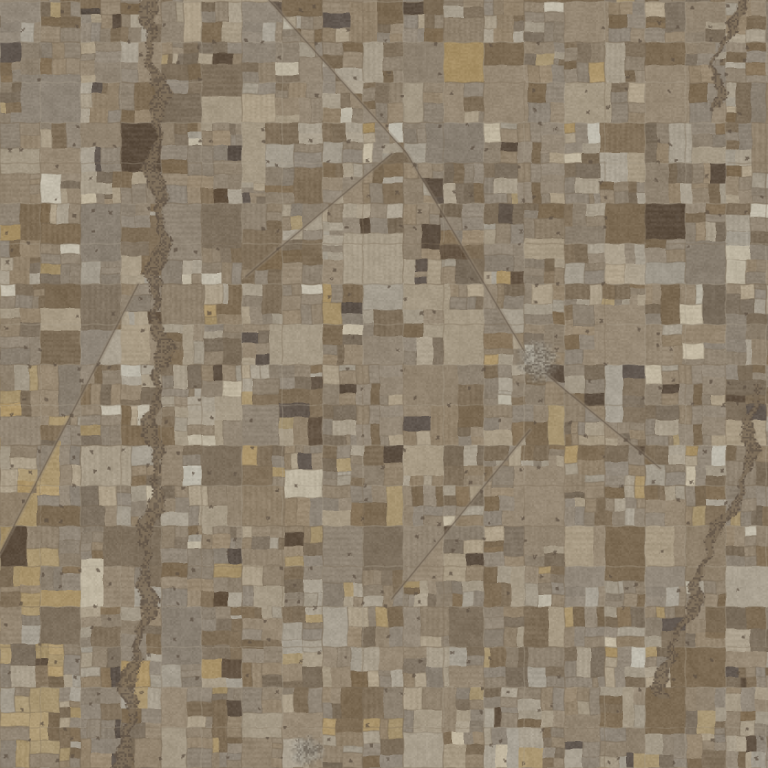
A three.js fragment shader for this texture:

```glsl
// Farmland seen from high above: a patchwork of fields in muted soil colours.
// Square blocks are split again and again into fields, diagonal tracks cut across
// them, and creeks, towns and farmsteads are laid on top with fine speckle.
varying vec2 vUv;

const float BLOCK = 0.105;
const vec3 DARK = vec3(0.37, 0.32, 0.27);
const vec3 BROWN = vec3(0.49, 0.43, 0.35);
const vec3 SOIL = vec3(0.56, 0.51, 0.44);
const vec3 STRAW = vec3(0.66, 0.58, 0.43);
const vec3 PALE = vec3(0.65, 0.61, 0.54);
const vec3 BRIGHT = vec3(0.74, 0.71, 0.64);

float hash(vec2 p) {
  return fract(sin(dot(p, vec2(127.1, 311.7))) * 43758.5453);
}

// Cloudy layered sines, about -1 to 1
float mottle(vec2 p) {
  float sum = 0.0, amp = 0.5;
  for (int i = 0; i < 4; i++) {
    p = mat2(0.8, 0.6, -0.6, 0.8) * p * 1.7 + 2.3;
    sum += amp * sin(p.x + 1.6 * sin(p.y)) * sin(p.y + 1.3 * sin(p.x * 0.7));
    amp *= 0.7;
  }
  return sum;
}

// Splits a block into fields; yields the corner, size and random id of one
void findField(vec2 p, out vec2 corner, out vec2 size, out float id) {
  corner = floor(p / BLOCK) * BLOCK;
  size = vec2(BLOCK);
  id = hash(floor(p / BLOCK) + 3.0);
  for (int i = 0; i < 5; i++) {
    float level = float(i);
    if (level > 1.5 && hash(vec2(id * 91.0, level)) < 0.17) break;
    float lean = 0.6 + 0.75 * hash(vec2(id * 53.0, level + 2.0));
    vec2 axis = size.x * lean > size.y ? vec2(1.0, 0.0) : vec2(0.0, 1.0);
    float uneven = step(0.45, hash(vec2(id * 37.0, level + 4.0)));
    float ratio = mix(0.5, 0.25 + 0.5 * hash(vec2(id * 71.0, level + 6.0)), uneven);
    float full = dot(size, axis), cut = full * ratio;
    float far = step(cut, dot(p - corner, axis));
    corner += axis * cut * far;
    size += axis * (mix(cut, full - cut, far) - full);
    id = hash(vec2(id * 83.0 + far * 5.0, level + 8.0));
  }
}

float sideOf(vec2 p, vec2 a, vec2 b) {
  return (b.x - a.x) * (p.y - a.y) - (b.y - a.y) * (p.x - a.x);
}

// A straight track from a to b: gives the land beyond it a new id
void cutTrack(vec2 p, vec2 centre, vec2 a, vec2 b, inout float id, inout float dist) {
  vec2 d = b - a;
  float along = dot(centre - a, d) / dot(d, d);
  if (sideOf(p, a, b) * sideOf(centre, a, b) < 0.0 && abs(along - 0.5) < 0.5)
    id = hash(vec2(id * 61.0, 17.0));
  float t = clamp(dot(p - a, d) / dot(d, d), 0.0, 1.0);
  dist = min(dist, length(p - a - d * t));
}

vec3 fieldColour(float id, vec2 centre) {
  float tone = hash(vec2(id * 47.0, 21.0)) + 0.05 * mottle(centre * 5.0);
  vec3 c = mix(DARK, BROWN, step(0.035, tone));
  c = mix(c, SOIL, step(0.25, tone));
  c = mix(c, STRAW * 0.97, step(0.70, tone));
  c = mix(c, PALE, step(0.73, tone));
  c = mix(c, BRIGHT, step(0.975, tone));
  // Dry straw fields gather at the lower left edge
  float dry = step(centre.x, 0.08) * step(abs(centre.y - 0.26), 0.25);
  c = mix(c, STRAW, dry * step(0.5, hash(vec2(id * 29.0, 5.0))));
  float light = hash(vec2(id * 19.0, 9.0)) - 0.5;
  float warmth = hash(vec2(id * 23.0, 11.0)) - 0.5;
  return c + 0.05 * light + 0.04 * warmth * vec3(0.7, 0.0, -1.0);
}

// Ragged wooded strip around a meandering course
vec3 addCreek(vec3 c, vec2 p, float course, float width, float speck, float reach) {
  float y = p.y;
  float bend = 0.006 * sin(38.0 * y) + 0.004 * sin(93.0 * y + 1.0) + 0.002 * sin(231.0 * y);
  float d = abs(p.x - course - bend);
  float edge = width * (0.8 + 0.4 * sin(57.0 * y + course * 9.0)) + 0.004 * (speck - 0.5);
  float wood = (1.0 - smoothstep(edge - 0.001, edge + 0.001, d)) * reach;
  float bank = 1.0 - smoothstep(0.0, 0.003, abs(d - edge * 0.75));
  vec3 trees = mix(BROWN, DARK, step(0.6, speck) * 0.8 + 0.2 * bank);
  return mix(c, trees, wood * 0.9);
}

vec3 addTown(vec3 c, vec2 p, vec2 centre, float radius, float speck) {
  float built = 1.0 - smoothstep(0.5, 1.1, length(p - centre) / radius + 0.25 * mottle(p * 90.0));
  return mix(c, mix(vec3(0.42, 0.39, 0.35), vec3(0.66, 0.64, 0.59), speck), built * 0.75);
}

vec3 landscape(vec2 p) {
  float speck = hash(floor(p * 420.0)), id, track = 1.0;
  vec2 corner, size, q = p + 0.0006 * vec2(sin(p.y * 160.0), sin(p.x * 190.0));
  findField(q, corner, size, id);
  vec2 centre = corner + 0.5 * size, inner = min(q - corner, corner + size - q);
  cutTrack(p, centre, vec2(0.35, 1.0), vec2(0.53, 0.80), id, track);
  cutTrack(p, centre, vec2(0.53, 0.80), vec2(0.69, 0.53), id, track);
  cutTrack(p, centre, vec2(0.69, 0.53), vec2(0.86, 0.39), id, track);
  cutTrack(p, centre, vec2(0.0, 0.28), vec2(0.18, 0.63), id, track);
  cutTrack(p, centre, vec2(0.32, 0.64), vec2(0.51, 0.80), id, track);
  cutTrack(p, centre, vec2(0.51, 0.22), vec2(0.69, 0.44), id, track);

  // Field tone, plough rows, soil clouds and grain
  vec3 c = fieldColour(id, centre);
  float rows = sin((id > 0.5 ? p.x : p.y) * 900.0) * step(0.65, fract(id * 7.0));
  c += 0.012 * rows + 0.022 * mottle(p * 65.0 + id * 9.0) + 0.045 * (speck - 0.5);

  // Hedges, section roads and tracks
  float hedge = 1.0 - smoothstep(0.0004, 0.0013, min(inner.x, inner.y));
  c = mix(c, BROWN * 0.9, hedge * 0.4 * step(0.55, fract(id * 13.0)));
  vec2 road = abs(fract(q / BLOCK * 2.0 + 0.5) - 0.5) * BLOCK * 0.5;
  float lane = 1.0 - smoothstep(0.0003, 0.0011, min(road.x, road.y));
  c = mix(c, mix(BROWN, PALE, step(0.5, hash(floor(q * 19.0)))), lane * 0.4);
  c = mix(c, SOIL, 0.4 * (1.0 - smoothstep(0.002, 0.004, track)));
  c = mix(c, DARK, 0.55 * (1.0 - smoothstep(0.0003, 0.0014, track)));

  // Farmsteads: small dark clumps, one chance per cell
  vec2 cell = floor(p * 45.0), spot = vec2(hash(cell + 0.3), hash(cell + 0.7));
  vec2 off = abs(fract(p * 45.0) - 0.2 - 0.6 * spot) / 45.0;
  float clump = 1.0 - smoothstep(0.0012, 0.0026, max(off.x, off.y) + 0.002 * (speck - 0.5));
  c = mix(c, DARK, clump * 0.75 * step(0.78, hash(cell + 5.0)));

  // Creeks and towns
  float y = p.y;
  float west = 0.208 - 0.055 * pow(1.0 - y, 4.0) - 0.012 * pow(y, 6.0);
  float east = 0.865 + 0.12 * smoothstep(0.08, 0.48, y);
  float north = 0.93 + 0.04 * smoothstep(0.9, 1.0, y);
  c = addCreek(c, p, west, 0.010, speck, 1.0);
  c = addCreek(c, p, east, 0.008, speck, step(0.09, y) * step(y, 0.5));
  c = addCreek(c, p, north, 0.006, speck, step(0.86, y));
  c = addTown(c, p, vec2(0.70, 0.53), 0.028, speck);
  return addTown(c, p, vec2(0.40, 0.02), 0.022, speck);
}

void main() {
  // Average four nearby samples to smooth the edges
  vec3 sum = vec3(0.0);
  for (int i = 0; i < 4; i++) {
    vec2 offset = vec2(mod(float(i), 2.0), floor(float(i) * 0.5)) - 0.5;
    sum += landscape(vUv + offset * 0.001);
  }
  gl_FragColor = vec4(sum * 0.25, 1.0);
}
```
